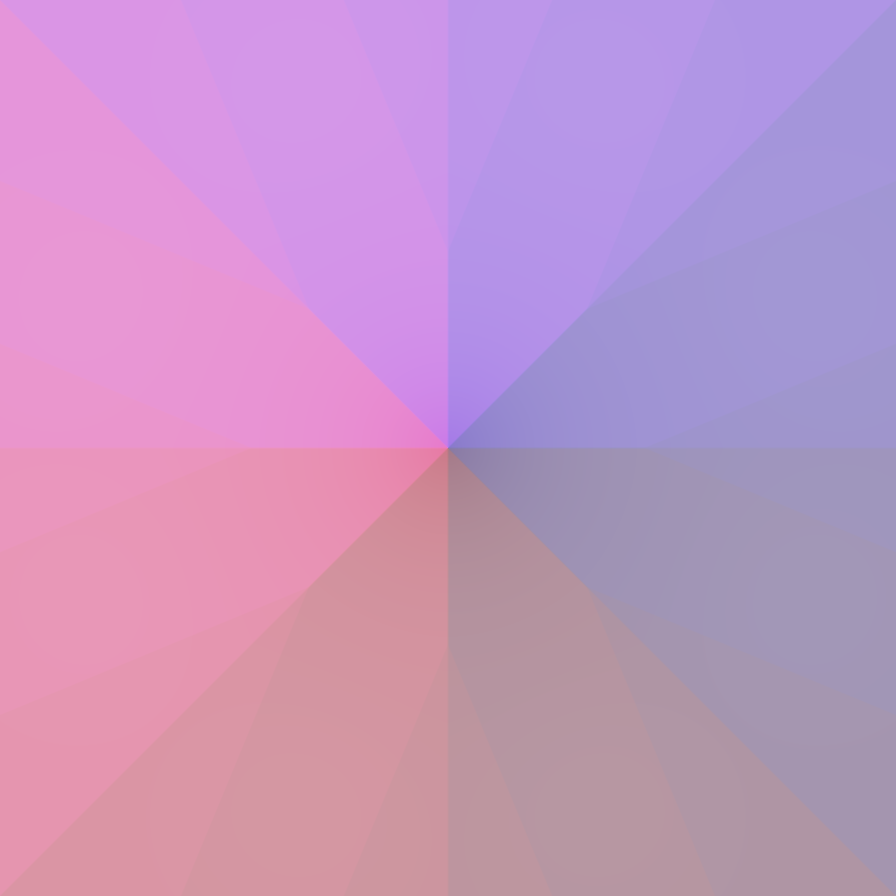
Reproduce this background procedurally as a Shadertoy shader.

```glsl
const float WEDGE = 0.78539816; // one eighth of a turn

// Hue angle of the fan: one step per wedge, with a softer step beside its central strip
float fanHue(float middle, float local, float radius, float pixel) {
    float side = local < 0.0 ? -1.0 : 1.0;
    float across = radius * abs(sin(local));
    float strip = 0.19 * smoothstep(-pixel, pixel, across - 0.084);
    float edgeDistance = radius * sin(0.5 * WEDGE - abs(local));
    float offset = mix(0.5 * WEDGE, strip, smoothstep(0.0, pixel, edgeDistance));
    return middle + side * offset;
}

void mainImage(out vec4 fragColor, in vec2 fragCoord) {
    float size = min(iResolution.x, iResolution.y);
    vec2 p = (fragCoord - 0.5 * iResolution.xy) / size;
    float radius = length(p);

    // Fold the plane into eight wedges around the centre
    float angle = atan(p.y, p.x);
    float middle = (floor(angle / WEDGE) + 0.5) * WEDGE;
    float local = angle - middle;
    vec2 folded = radius * vec2(cos(local), sin(local));

    // Red falls to the right, blue rises upward
    float hue = fanHue(middle, local, radius, 1.0 / size);
    vec3 color = vec3(0.72 - 0.2 * cos(hue), 0.475, 0.72 + 0.2 * sin(hue));

    // Pale haze away from the centre, with a faint glow in every wedge
    vec2 toGlow = folded - vec2(0.43, 0.0);
    float haze = 0.242 * (1.0 - exp(-11.0 * radius));
    haze += 0.018 * exp(-60.0 * dot(toGlow, toGlow));
    color = mix(color, vec3(0.93), haze);

    fragColor = vec4(color, 1.0);
}
```
